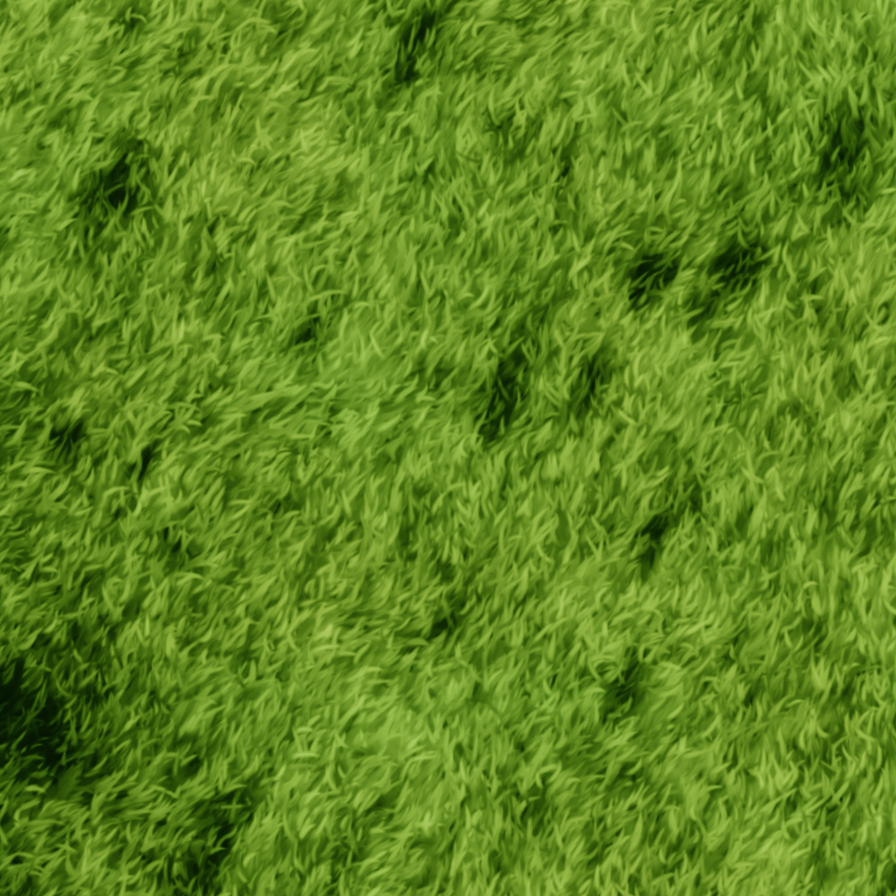
Reproduce this texture procedurally as a WebGL 2 fragment shader.

```glsl
#version 300 es
precision highp float;
// Soft, wind-tousled grass: layered short blades with dark hollows and a shaded left edge.

uniform vec2 u_resolution;
out vec4 fragColor;

const int LAYERS = 14;            // blade sheets, deepest first
const float CELL = 0.028;         // one blade per cell and sheet
const float HALF_WIDTH = 0.0024;
const float SOFTNESS = 0.0026;    // blur of the blade edges
const float LEAN = 1.05;          // mean blade direction, radians
const float CLUMP_TURN = 0.5;     // how far tufts swing from the lean
const float BLADE_TURN = 1.3;     // spread of single blades
const float BLADE_CONTRAST = 2.3;
const float TIP_LIGHT = 0.35;
const float TUFT_CONTRAST = 0.65;
const float HOLLOW_CELL = 0.15;
const float HOLLOW_CHANCE = 0.28;
const float HOLLOW_DEPTH = 1.6;
const float EXPOSURE = 0.36;

const int STOPS = 8;
const float LEVEL[STOPS] = float[](0.0, 0.03, 0.09, 0.22, 0.42, 0.69, 0.92, 1.0);
const vec3 GREEN[STOPS] = vec3[](
    vec3(0.02, 0.07, 0.005), vec3(0.06, 0.16, 0.01),
    vec3(0.16, 0.30, 0.02), vec3(0.26, 0.42, 0.05),
    vec3(0.37, 0.53, 0.11), vec3(0.47, 0.62, 0.18),
    vec3(0.58, 0.72, 0.27), vec3(0.70, 0.81, 0.42));

vec3 hash3(vec2 p) {
    vec3 q = fract(p.xyx * vec3(0.1031, 0.1030, 0.0973));
    q += dot(q, q.yxz + 33.33);
    return fract((q.xxy + q.yzz) * q.zyx);
}

// Layered, warped sines, roughly -1 to 1
float waves(vec2 p) {
    const mat2 TURN = mat2(0.8, 0.6, -0.6, 0.8);
    float sum = 0.0, gain = 0.55;
    for (int i = 0; i < 4; i++) {
        p = TURN * p * 1.55 + 2.3;
        p += 0.7 * sin(p.yx * 0.8 + 1.1);
        sum += gain * sin(p.x) * cos(p.y * 0.9);
        gain *= 0.75;
    }
    return sum;
}

// Coordinates across and along the lean
vec2 leanFrame(vec2 p) {
    vec2 axis = vec2(cos(LEAN), sin(LEAN));
    return vec2(dot(p, vec2(-axis.y, axis.x)), dot(p, axis));
}

// Scattered gaps, stretched along the lean
float hollows(vec2 p) {
    vec2 cell = floor(p / HOLLOW_CELL);
    float depth = 0.0;
    for (int j = -1; j <= 1; j++)
    for (int i = -1; i <= 1; i++) {
        vec2 id = cell + vec2(i, j);
        vec3 rnd = hash3(id + 71.0);
        float size = HOLLOW_CELL * mix(0.10, 0.24, hash3(id + 19.0).x);
        vec2 q = leanFrame(p - (id + rnd.xy) * HOLLOW_CELL) * vec2(1.0, 0.55) / size;
        depth = max(depth, step(rnd.z, HOLLOW_CHANCE) * exp(-dot(q, q)));
    }
    return depth;
}

// Paints all sheets over each other and returns the tone on top
float blades(vec2 p, float turn, float soft) {
    float tone = -0.9;
    for (int layer = 0; layer < LAYERS; layer++) {
        float height = float(layer) / float(LAYERS - 1);
        vec2 shift = hash3(vec2(layer, 5.0)).xy * CELL;
        vec2 cell = floor((p + shift) / CELL);
        for (int j = -1; j <= 1; j++)
        for (int i = -1; i <= 1; i++) {
            vec2 id = cell + vec2(i, j);
            vec3 place = hash3(id + float(layer) * 53.0 + 11.0);
            vec3 look = hash3(id + float(layer) * 37.0 + 151.0);
            float angle = turn + (place.z - 0.5) * 2.0 * BLADE_TURN * look.z;
            vec2 axis = vec2(cos(angle), sin(angle));
            vec2 d = p + shift - (id + place.xy) * CELL;
            float along = dot(d, axis) / (CELL * mix(0.4, 0.82, look.y));
            float bend = (look.z - 0.5) * 0.4 * CELL * along * along;
            float across = abs(dot(d, vec2(-axis.y, axis.x)) + bend);
            float width = HALF_WIDTH * (1.0 - 0.6 * smoothstep(-0.4, 1.0, along));
            float cover = 1.0 - smoothstep(width - soft, width + soft, across);
            cover *= 1.0 - smoothstep(0.35, 1.0, abs(along));
            float light = (look.x - 0.5) * BLADE_CONTRAST + TIP_LIGHT * along;
            tone = mix(tone, light + mix(-0.8, 0.3, height), cover);
        }
    }
    return tone;
}

vec3 grassColor(float level) {
    vec3 color = GREEN[0];
    for (int i = 1; i < STOPS; i++)
        color = mix(color, GREEN[i], clamp((level - LEVEL[i - 1]) / (LEVEL[i] - LEVEL[i - 1]), 0.0, 1.0));
    return color;
}

void main() {
    vec2 p = gl_FragCoord.xy / u_resolution.y;
    float soft = max(SOFTNESS, 0.8 / u_resolution.y);

    // Blades follow the swing of their tuft
    float turn = LEAN + CLUMP_TURN * waves(p * 8.0) + 0.3 * (p.x - 0.4);
    float tone = blades(p, turn, soft) + EXPOSURE;

    // Tuft shading, gaps and the dark left side
    tone += TUFT_CONTRAST * waves(leanFrame(p) * vec2(42.0, 24.0) + 4.0);
    tone += 0.4 * waves(p * 9.0 + 9.0);
    tone -= HOLLOW_DEPTH * hollows(p + 0.015 * waves(p * 25.0));
    vec2 corner = (p - vec2(0.0, 0.2)) / vec2(0.15, 0.07);
    tone -= 2.0 * exp(-dot(corner, corner));
    tone -= 0.65 * (1.0 - smoothstep(0.0, 0.35, p.x)) * (1.0 - smoothstep(0.45, 0.75, p.y));

    // Sigmoid spreads the tone over the greens
    vec3 color = grassColor(1.0 / (1.0 + exp(-1.7 * tone)));
    color.r *= 1.0 + 0.03 * waves(p * 5.0 + 20.0);
    fragColor = vec4(color, 1.0);
}
```
